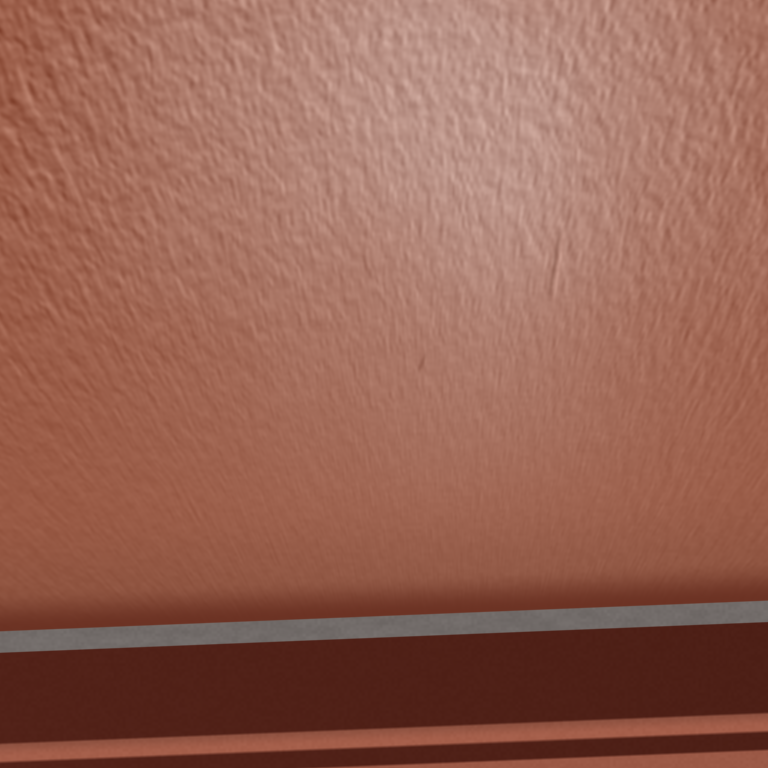
A Shadertoy shader for this texture:

```glsl
// Glossy terracotta plaster wall with a soft glare above a tilted grey strip and dark ledges.

const vec3 CLAY = vec3(0.595, 0.343, 0.258);
const vec3 GLARE = vec3(0.735, 0.580, 0.535);
const vec3 SHADOW = vec3(0.400, 0.175, 0.120);
const vec3 MAROON = vec3(0.312, 0.127, 0.090);
const vec3 LEDGE = vec3(0.610, 0.350, 0.275);
const vec3 STEEL = vec3(0.445, 0.420, 0.410);
const float TILT = 0.040;

float hash(vec2 p) {
    vec3 q = fract(vec3(p.xyx) * 0.1031);
    q += dot(q, q.yzx + 33.33);
    return fract((q.x + q.y) * q.z);
}

float noise(vec2 p) {
    vec2 i = floor(p);
    vec2 f = fract(p);
    f = f * f * (3.0 - 2.0 * f);
    float low = mix(hash(i), hash(i + vec2(1, 0)), f.x);
    float high = mix(hash(i + vec2(0, 1)), hash(i + vec2(1, 1)), f.x);
    return mix(low, high, f.y);
}

float fbm(vec2 p) {
    float sum = 0.0;
    float amp = 0.5;
    for (int i = 0; i < 4; i++) {
        sum += amp * noise(p);
        p = mat2(1.6, 1.2, -1.2, 1.6) * p + 7.3;
        amp *= 0.5;
    }
    return sum;
}

float gaussian(vec2 p, vec2 centre, vec2 size) {
    vec2 d = (p - centre) / size;
    return exp(-dot(d, d));
}

// Relief lit from one side: height difference across a small offset
float emboss(vec2 p, vec2 offset) {
    return noise(p) - noise(p + offset);
}

float scratch(vec2 p, vec2 a, vec2 b, float width) {
    vec2 ab = b - a;
    float t = clamp(dot(p - a, ab) / dot(ab, ab), 0.0, 1.0);
    float d = length(p - a - ab * t) / width;
    return exp(-d * d) * sin(3.1416 * (0.1 + 0.8 * t));
}

// Brush grain that fans out from a point below the canvas
float brushGrain(vec2 p) {
    vec2 d = p - vec2(0.57, -0.25);
    vec2 fan = vec2(atan(d.x, d.y), length(d));
    fan.x += 0.012 * (fbm(p * 14.0) - 0.5);
    float fine = emboss(fan * vec2(190, 100) + 50.0, vec2(0.7, 0.4));
    float coarse = emboss(fan * vec2(105, 48) + 90.0, vec2(0.6, 0.4));
    float strands = emboss(fan * vec2(140, 17) + 20.0, vec2(0.7, 0.1));
    float side = smoothstep(0.22, 0.48, abs(fan.x));
    return fine * 0.55 + coarse * 0.45 + strands * side * 0.55;
}

vec3 wall(vec2 p, float height) {
    // Broad glare with a brighter, mottled core
    float glow = 0.80 * gaussian(p, vec2(0.59, 0.88), vec2(0.43, 0.46));
    glow += 0.16 * gaussian(p, vec2(0.67, 0.73), vec2(0.10, 0.16));
    glow += 0.12 * gaussian(p, vec2(0.56, 0.88), vec2(0.13, 0.15));
    glow += 0.10 * gaussian(p, vec2(0.62, 0.45), vec2(0.20, 0.13));
    glow += 0.14 * smoothstep(0.45, 1.0, p.y) * smoothstep(0.0, 0.25, p.x);
    glow += 0.16 * (fbm(p * vec2(13, 9)) - 0.47) * smoothstep(0.2, 0.8, p.y);
    vec3 col = mix(CLAY, GLARE, clamp(glow, 0.0, 1.0));

    // Grain grows stronger towards the top
    float relief = mix(0.025, 0.17, smoothstep(0.25, 0.95, p.y));
    col += brushGrain(p) * relief * vec3(0.90, 1.0, 1.0);
    col += 0.018 * (noise(p * vec2(150, 230)) - 0.5);

    // Small trowel marks
    float mark = scratch(p, vec2(0.715, 0.61), vec2(0.729, 0.70), 0.003);
    mark += 0.6 * scratch(p, vec2(0.544, 0.515), vec2(0.555, 0.54), 0.003);
    float ridge = scratch(p, vec2(0.721, 0.61), vec2(0.735, 0.70), 0.003);
    col += 0.07 * ridge - 0.10 * mark;

    // Contact shadow above the strip
    float shade = 1.0 - smoothstep(0.180, 0.232, height);
    col *= 1.0 - 0.07 * (1.0 - smoothstep(0.20, 0.34, height));
    return mix(col, SHADOW, 0.85 * shade);
}

// Coverage of the region below a level
float below(float height, float level, float blur) {
    return 1.0 - smoothstep(level - blur, level + blur, height);
}

void mainImage(out vec4 fragColor, in vec2 fragCoord) {
    vec2 p = fragCoord / iResolution.xy;
    float height = p.y - TILT * p.x;
    float edge = max(0.0012, 0.75 / iResolution.y);
    float speck = noise(p * 260.0) - 0.5;

    vec3 steel = STEEL + 0.05 * (fbm(p * vec2(35, 90)) - 0.47) + 0.025 * speck;
    vec3 maroon = MAROON + 0.012 * speck + 0.02 * (0.5 - p.x) * vec3(1.0, 0.5, 0.4);
    vec3 ledge = LEDGE + 0.02 * speck;
    ledge *= mix(0.90, 1.06, smoothstep(0.034, 0.014, height));

    // Stack the layers from the wall down
    vec3 col = wall(p, height);
    col = mix(col, steel, below(height, 0.178, edge));
    col = mix(col, maroon, below(height, 0.150, edge));
    col = mix(col, ledge, below(height, 0.0315, edge * 1.8));
    col = mix(col, maroon, below(height, 0.0075, edge * 2.2));
    col = mix(col, ledge * 0.94, below(height, -0.0165, edge * 1.8));
    fragColor = vec4(clamp(col, 0.0, 1.0), 1.0);
}
```
